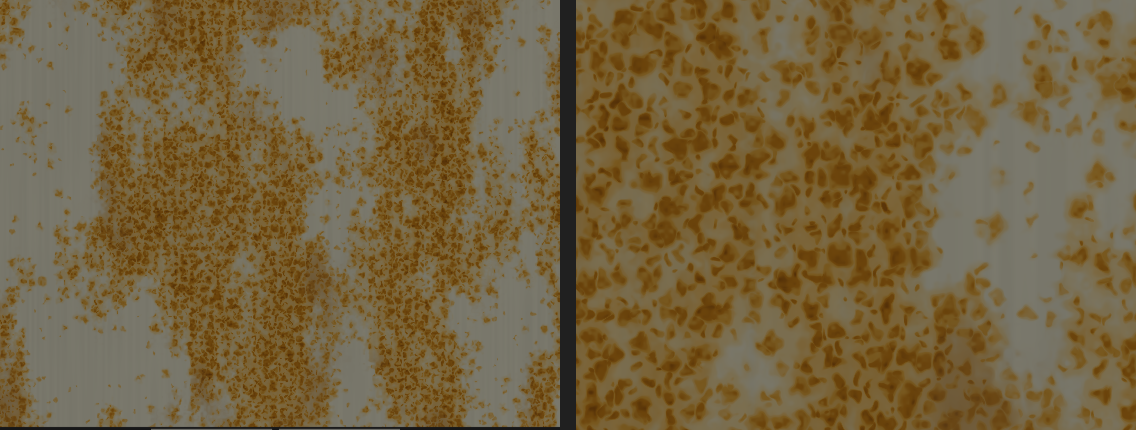
Left, the full canvas; right, a detail of the centre.
Give the GLSL for this texture, as a Shadertoy shader.

```glsl
const vec3 BARE_METAL = vec3(0.475, 0.468, 0.420);
const vec3 PALE_STAIN = vec3(0.480, 0.430, 0.310);
const vec3 OCHRE = vec3(0.480, 0.390, 0.220);
const vec3 ORANGE_RUST = vec3(0.470, 0.345, 0.120);
const vec3 DEEP_RUST = vec3(0.420, 0.265, 0.045);
const vec3 PITTED_RUST = vec3(0.300, 0.165, 0.025);
const vec3 OLD_STAIN = vec3(0.400, 0.325, 0.230);
const vec3 EDGE_DARK = vec3(0.090, 0.090, 0.095);
const vec3 EDGE_LIGHT = vec3(0.430, 0.430, 0.410);

float hash21(vec2 p) {
    vec3 q = fract(p.xyx * vec3(0.1031, 0.1030, 0.0973));
    q += dot(q, q.yzx + 33.33);
    return fract((q.x + q.y) * q.z);
}

vec2 hash22(vec2 p) {
    return vec2(hash21(p + 17.3), hash21(p + 71.9));
}

float noise(vec2 p) {
    vec2 i = floor(p), f = fract(p);
    f = f * f * (3.0 - 2.0 * f);
    float low = mix(hash21(i), hash21(i + vec2(1, 0)), f.x);
    float high = mix(hash21(i + vec2(0, 1)), hash21(i + vec2(1, 1)), f.x);
    return mix(low, high, f.y);
}

float fbm(vec2 p) {
    float sum = 0.0, weight = 0.53;
    for (int i = 0; i < 4; i++) {
        sum += weight * noise(p);
        p = p * 2.03 + 19.7;
        weight *= 0.5;
    }
    return sum;
}

// Vertical clusters, denser toward the top and thinner at the sides
float rustDensity(vec2 p, float aspect) {
    float clusters = 0.55 * fbm(p * vec2(6.0, 3.6) + 40.0)
                   + 0.45 * fbm(p * vec2(19.0, 8.0) + 90.0);
    float side = abs(p.x / aspect - 0.5) * 2.0;
    clusters += 0.06 * smoothstep(0.75, 1.0, p.y) - 0.05 * smoothstep(0.65, 1.0, side);
    return smoothstep(0.37, 0.65, clusters);
}

// Scattered spots: x is the solid core, y the soft halo
vec2 rustSpots(vec2 p, float cells, float seed, float aspect) {
    vec2 grid = p * cells, home = floor(grid);
    vec2 clear = vec2(1.0);
    for (int y = -1; y <= 1; y++)
    for (int x = -1; x <= 1; x++) {
        vec2 id = home + vec2(x, y);
        vec2 center = id + 0.2 + 0.6 * hash22(id + seed);
        float chance = 0.04 + 0.88 * rustDensity(center / cells, aspect);
        float present = step(hash21(id + seed + 5.0), chance);
        float radius = mix(0.17, 0.42, hash21(id + seed + 9.0));
        float d = length((grid - center) * vec2(1.0, 0.86));
        float core = 1.0 - smoothstep(radius * 0.5, radius * 1.3, d);
        float halo = 1.0 - smoothstep(radius * 0.4, radius + 0.55, d);
        clear *= 1.0 - present * vec2(core, 0.75 * halo);
    }
    return 1.0 - clear;
}

vec3 rustRamp(float amount) {
    vec3 color = mix(BARE_METAL, PALE_STAIN, smoothstep(0.05, 0.30, amount));
    color = mix(color, OCHRE, smoothstep(0.30, 0.48, amount));
    color = mix(color, ORANGE_RUST, smoothstep(0.48, 0.66, amount));
    color = mix(color, DEEP_RUST, smoothstep(0.66, 0.86, amount));
    return mix(color, PITTED_RUST, smoothstep(0.86, 1.15, amount));
}

// Dark lower border with two pale strips
vec3 addBorder(vec3 color, vec2 uv, float pixel) {
    float strip = step(0.27, uv.x) * step(uv.x, 0.715)
                * smoothstep(0.005, 0.007, abs(uv.x - 0.492));
    vec3 border = mix(EDGE_DARK, EDGE_LIGHT, strip * (1.0 - smoothstep(0.002, 0.004, uv.y)));
    return mix(border, color, smoothstep(0.007 - pixel, 0.007 + pixel, uv.y));
}

void mainImage(out vec4 fragColor, in vec2 fragCoord) {
    vec2 uv = fragCoord / iResolution.xy;
    float aspect = iResolution.x / iResolution.y;
    vec2 p = fragCoord / iResolution.y;

    // Ragged spot outlines
    vec2 wobble = vec2(noise(p * 130.0), noise(p * 130.0 + 50.0)) - 0.5;
    vec2 ragged = p + 0.009 * wobble;
    vec2 large = rustSpots(ragged, 48.0, 3.0, aspect);
    vec2 small = rustSpots(ragged, 82.0, 210.0, aspect);
    float core = max(large.x, 0.9 * small.x);
    float halo = 1.0 - (1.0 - large.y) * (1.0 - 0.6 * small.y);

    // Diffuse wash, fine grain and vertical brushing
    float wash = rustDensity(p + 0.03 * wobble, aspect) * (0.6 + 0.6 * fbm(p * vec2(30.0, 14.0)));
    float grain = noise(p * 240.0) - 0.5;
    float brushing = noise(p * vec2(170.0, 4.0)) - 0.5;
    float amount = 0.30 * wash + 0.30 * halo + 0.36 * core;
    amount += grain * (0.04 + 0.28 * core) + 0.06 * brushing;

    vec3 color = rustRamp(amount);
    float oldStain = smoothstep(0.54, 0.74, fbm(p * vec2(8.0, 6.0) + 150.0));
    color = mix(color, OLD_STAIN, 0.5 * oldStain * wash * (1.0 - 0.6 * core));
    color *= 1.0 + 0.035 * brushing + 0.05 * (fbm(p * 3.0 + 7.0) - 0.5);
    fragColor = vec4(addBorder(color, uv, 0.7 / iResolution.y), 1.0);
}
```
